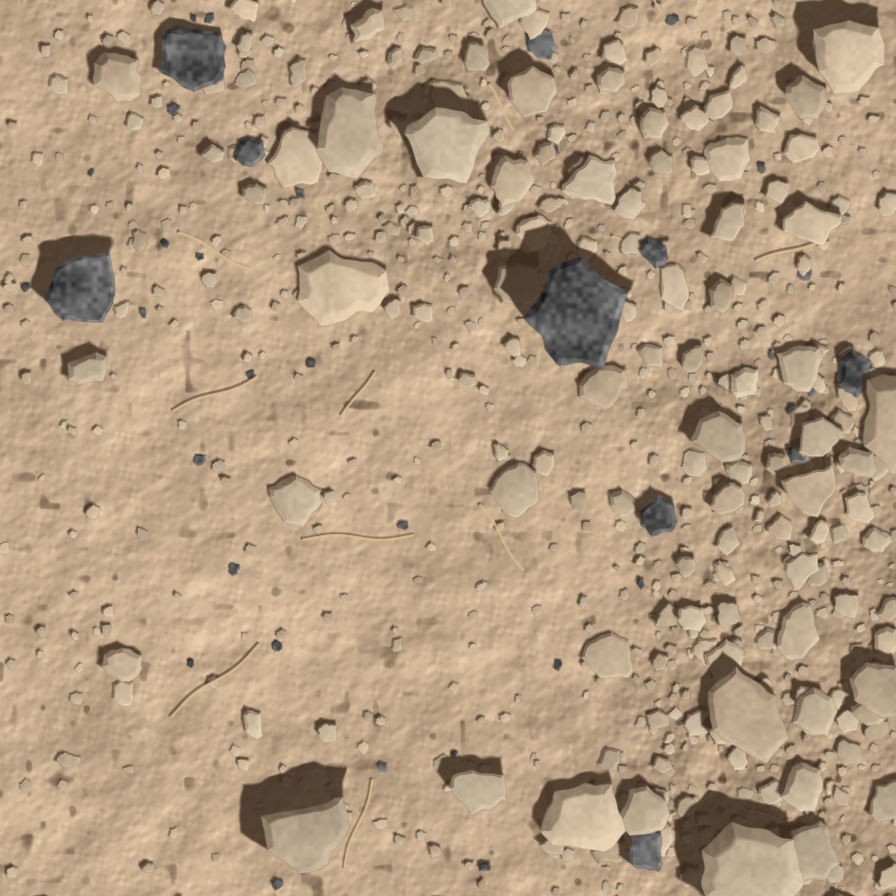
Reproduce this texture procedurally as a WebGL 2 fragment shader.

```glsl
#version 300 es
precision highp float;
// Dry sandy earth strewn with angular stones, dark slates and straw in low sunlight.
uniform vec2 u_resolution;
out vec4 fragColor;

const float TAU = 6.28319;
const vec2 TO_SUN = vec2(0.6, -0.8);
const vec3 SHADOW = vec3(0.23, 0.17, 0.12);
const vec3 SUNLIT = vec3(0.87, 0.775, 0.655);
const vec3 SLATE = vec3(0.37, 0.37, 0.37);

float hash(vec2 p) {
  vec3 q = fract(p.xyx * vec3(0.1031, 0.1030, 0.0973));
  q += dot(q, q.yzx + 33.33);
  return fract((q.x + q.y) * q.z);
}

float noise(vec2 p) {
  vec2 i = floor(p), f = fract(p);
  f = f * f * (3.0 - 2.0 * f);
  return mix(mix(hash(i), hash(i + vec2(1, 0)), f.x),
             mix(hash(i + vec2(0, 1)), hash(i + vec2(1, 1)), f.x), f.y);
}

vec2 direction(float angle) { return vec2(cos(angle), sin(angle)); }

vec3 earthTone(float light) { return mix(SHADOW, SUNLIT, clamp(light, 0.0, 1.08)); }

// Soil height: each octave is turned so the lattice stays hidden.
float soilHeight(vec2 p) {
  float height = 0.0, amplitude = 0.5;
  p = p * 12.0 + 40.0;
  for (int i = 0; i < 5; i++) {
    height += amplitude * noise(p);
    p = mat2(1.6, 1.2, -1.2, 1.6) * p + 7.3;
    amplitude *= 0.6;
  }
  return height;
}

// Rubble gathers in a bank at the lower right and a cluster near the top.
float rubbleDensity(vec2 p) {
  float bank = smoothstep(0.62, 0.8, p.x + 0.04 * sin(11.0 * p.y))
             * (1.0 - smoothstep(0.56, 0.72, p.y));
  vec2 v = (p - vec2(0.58, 0.84)) / vec2(0.34, 0.18);
  return max(bank, exp(-dot(v, v)));
}

// Convex polygon: x = body distance, y = swept shadow distance, zw = nearest face.
vec4 stoneShape(vec2 q, float radius, vec2 seed, vec2 sweep) {
  float body = -1.0, shade = -1.0;
  vec2 face = vec2(0);
  float axis = TAU * hash(seed + 3.1), flatness = mix(0.55, 1.0, hash(seed + 5.7));
  for (int k = 0; k < 7; k++) {
    vec2 sideSeed = seed + float(k) * vec2(11.3, 17.9);
    float angle = TAU * (float(k) + 0.7 * hash(sideSeed)) / 7.0;
    vec2 n = direction(angle);
    float reach = radius * length(direction(angle - axis) * vec2(1.0, flatness));
    float d = dot(q, n) - reach * mix(0.78, 1.1, hash(sideSeed + 8.4));
    if (d > body) { body = d; face = n; }
    shade = max(shade, d - max(dot(sweep, n), 0.0));
  }
  return vec4(body, shade, face);
}

// One size class of stones on a jittered grid, laid over the colour below.
vec3 scatterStones(vec3 colour, vec2 p, float cell, float sparse, float dense, float slates) {
  float blur = 0.8 / u_resolution.y + 0.0005;
  float grain = noise(p * 170.0) - 0.5, mottle = noise(p * 38.0) - 0.5;
  for (int j = -1; j <= 1; j++)
  for (int i = -1; i <= 1; i++) {
    vec2 id = floor(p / cell) + vec2(i, j);
    vec2 seed = id + cell * 900.0 + 60.0;
    vec2 jitter = vec2(hash(seed + 1.3), hash(seed + 2.9)) - 0.5;
    vec2 centre = (id + 0.5 + 0.6 * jitter) * cell;
    float density = rubbleDensity(centre);
    if (hash(seed) > mix(sparse, dense, density)) continue;

    float radius = cell * mix(0.22, 0.42, hash(seed + 4.2));
    vec2 q = p - centre;
    if (length(q) > 2.3 * radius) continue;
    q += 0.16 * radius * (vec2(noise(q / radius * 3.0 + seed), noise(q / radius * 3.0 - seed + 500.0)) - 0.5);
    float lift = mix(0.1, 0.85, hash(seed + 6.6));
    vec4 s = stoneShape(q, radius, seed, -TO_SUN * radius * lift);
    float shade = 1.0 - smoothstep(-0.003, 0.0015, s.y);
    colour = mix(colour, SHADOW, 0.82 * shade);

    // Flat top with bevelled sides lit according to their facing.
    float bevel = radius * mix(0.1, 0.34, hash(seed + 9.1));
    float rim = smoothstep(-bevel, -0.65 * bevel, s.x);
    float facing = dot(s.zw, TO_SUN);
    float light = mix(0.74, 0.95, hash(seed + 7.7)) + 0.09 * dot(q, TO_SUN) / radius;
    light += rim * (facing > 0.0 ? 0.1 : 0.38) * facing + 0.1 * grain + 0.11 * mottle;
    vec3 stone = earthTone(light) * mix(vec3(1.0), vec3(0.97, 1.0, 1.02), hash(seed + 12.5));
    if (hash(seed + 14.8) < slates * mix(1.0, 0.18, density))
      stone = SLATE * (0.95 + 0.35 * rim * facing + 0.5 * grain + 0.6 * mottle);
    colour = mix(colour, stone, 1.0 - smoothstep(-blur, blur, s.x));
  }
  return colour;
}

// Thin dry stalks, each with a narrow shadow beside it.
vec3 scatterStraw(vec3 colour, vec2 p, float cell) {
  vec2 id = floor(p / cell), q = (fract(p / cell) - 0.5) * cell;
  if (hash(id + 71.0) > 0.4) return colour;
  vec2 along = direction(TAU * hash(id + 83.0));
  float halfLength = cell * mix(0.14, 0.4, hash(id + 97.0));
  float t = clamp(dot(q, along), -halfLength, halfLength);
  float bend = 0.003 * sin(t * 60.0);
  vec2 offset = q - along * t + vec2(-along.y, along.x) * bend;
  float shade = 1.0 - smoothstep(0.001, 0.003, length(offset + TO_SUN * 0.0025));
  float stalk = 1.0 - smoothstep(0.0006, 0.0022, length(offset));
  return mix(mix(colour, SHADOW, 0.5 * shade), vec3(0.86, 0.74, 0.55), 0.8 * stalk);
}

void main() {
  vec2 p = gl_FragCoord.xy / u_resolution.y;
  float density = rubbleDensity(p);

  // Soil: sunlit relief, broad patches and small dark pits.
  float slope = soilHeight(p) - soilHeight(p + TO_SUN * 0.0035);
  float patches = sin(7.0 * p.x + 3.0 * sin(5.0 * p.y)) * sin(9.0 * p.y + 2.0 * sin(6.0 * p.x));
  float pits = smoothstep(0.8, 0.95, noise(p * 62.0 + 9.0)) * noise(p * 15.0);
  float light = 0.83 + 0.035 * patches - 0.09 * density - 0.5 * pits;
  light += slope * mix(2.1, 2.9, density) + 0.12 * (noise(p * 24.0 + 5.0) - 0.5);
  vec3 colour = earthTone(light) * vec3(1.01, 0.99, 0.975);

  // Crumbs first, then ever larger stones.
  colour = scatterStones(colour, p, 0.019, 0.1, 0.5, 0.1);
  colour = scatterStraw(colour, p, 0.16);
  colour = scatterStones(colour, p, 0.042, 0.05, 0.65, 0.1);
  colour = scatterStones(colour, p, 0.078, 0.06, 0.75, 0.2);
  colour = scatterStones(colour, p, 0.15, 0.27, 0.6, 0.5);
  fragColor = vec4(colour, 1.0);
}
```
